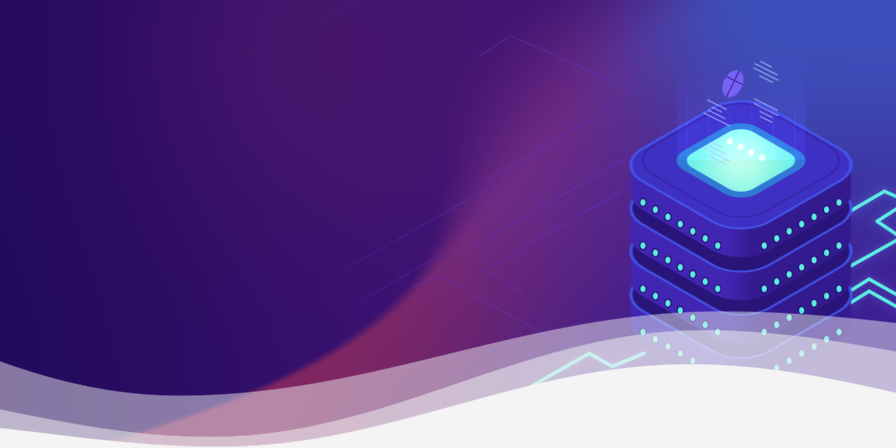
Give the GLSL for this background, as a Shadertoy shader.

```glsl
const vec3 INDIGO = vec3(0.14, 0.04, 0.36);
const vec3 VIOLET = vec3(0.23, 0.07, 0.46);
const vec3 PLUM = vec3(0.30, 0.09, 0.42);
const vec3 MAGENTA = vec3(0.47, 0.18, 0.51);
const vec3 ROSE = vec3(0.50, 0.15, 0.38);
const vec3 BLUE = vec3(0.24, 0.31, 0.73);
const vec3 DEEP_BLUE = vec3(0.24, 0.12, 0.57);
const vec3 SLAB_TOP = vec3(0.24, 0.19, 0.76);
const vec3 SLAB_LEFT = vec3(0.25, 0.15, 0.70);
const vec3 SLAB_RIGHT = vec3(0.20, 0.10, 0.56);
const vec3 SLAB_GAP = vec3(0.16, 0.08, 0.48);
const vec3 RIM = vec3(0.27, 0.36, 0.96);
const vec3 CYAN = vec3(0.36, 0.93, 0.89);
const vec3 MINT = vec3(0.74, 1.0, 0.92);
const vec3 LILAC = vec3(0.46, 0.39, 0.97);
const vec3 PAPER = vec3(0.957);

const vec2 TOWER = vec2(1.654, 0.632);
const float SLAB_HEIGHT = 0.064;
const float SLAB_PITCH = 0.0964;
const float SLOPE = 1.732;

// Circuit segments: start xy, end xy
const vec4 FAINT[11] = vec4[11](
    vec4(1.57, 0.745, 1.02, 0.43), vec4(0.99, 0.436, 0.80, 0.325),
    vec4(1.083, 0.398, 1.48, 0.627), vec4(1.083, 0.398, 1.17, 0.347),
    vec4(1.38, 0.77, 1.083, 0.596), vec4(1.09, 0.58, 0.75, 0.388),
    vec4(0.91, 0.354, 0.98, 0.385), vec4(0.98, 0.385, 1.23, 0.245),
    vec4(1.07, 0.875, 1.14, 0.92), vec4(1.14, 0.92, 1.41, 0.80),
    vec4(0.57, 0.87, 0.90, 1.06));
const vec4 BRIGHT[12] = vec4[12](
    vec4(1.90, 0.53, 1.974, 0.573), vec4(1.974, 0.573, 2.02, 0.553),
    vec4(2.02, 0.546, 1.958, 0.506), vec4(1.958, 0.506, 2.02, 0.464),
    vec4(1.90, 0.407, 2.02, 0.474), vec4(1.90, 0.352, 1.94, 0.377),
    vec4(1.94, 0.377, 2.02, 0.332), vec4(1.90, 0.325, 1.94, 0.350),
    vec4(1.94, 0.350, 2.02, 0.305), vec4(1.19, 0.14, 1.315, 0.211),
    vec4(1.315, 0.211, 1.367, 0.182), vec4(1.367, 0.182, 1.437, 0.211));

float fill(float d) { return clamp(0.5 - d * iResolution.y / 1.4, 0.0, 1.0); }

float segment(vec2 p, vec4 s) {
    vec2 a = p - s.xy, b = s.zw - s.xy;
    return length(a - b * clamp(dot(a, b) / dot(b, b), 0.0, 1.0));
}

// Rounded square lying flat in isometric view
float isoTile(vec2 p, float halfSide, float radius) {
    p.y *= SLOPE;
    vec2 q = abs(vec2(p.x + p.y, p.x - p.y) * 0.7071) - halfSide + radius;
    return (length(max(q, 0.0)) + min(max(q.x, q.y), 0.0) - radius) * 0.7;
}

// Cosine swell from trough to crest, with bends at both ends
float wave(float x, vec2 trough, vec2 crest, vec2 bend) {
    float t = (x - trough.x) / (crest.x - trough.x);
    vec2 over = max(vec2(trough.x - x, x - crest.x), 0.0);
    return mix(trough.y, crest.y, 0.5 - 0.5 * cos(3.14159 * t)) + dot(bend, over * over);
}

vec3 backdrop(vec2 p) {
    vec3 dark = mix(INDIGO, VIOLET, smoothstep(0.0, 1.1, p.x));
    dark = mix(dark, PLUM, 0.75 * exp(-5.0 * dot(p - vec2(0.75, 0.88), p - vec2(0.75, 0.88))));
    vec3 warm = mix(ROSE, MAGENTA, smoothstep(0.2, 0.6, p.y));
    warm = mix(warm, DEEP_BLUE, smoothstep(0.85, 1.75, p.x + 0.6 * (0.5 - p.y)));
    warm = mix(warm, BLUE, smoothstep(1.3, 1.85, p.x + 0.3 * (p.y - 0.5)) * smoothstep(0.3, 0.95, p.y));
    float t = p.y - 0.57;
    float edge = 1.05 + 0.46 * t + (t < 0.0 ? 3.2 : 1.7) * t * t * t;
    float blur = mix(0.025, 0.26, smoothstep(0.35, 1.0, p.y));
    return mix(dark, warm, smoothstep(-blur, blur, p.x - edge));
}

void drawTower(inout vec3 col, vec2 p) {
    for (int i = 3; i >= 0; i--) {
        vec2 q = p - TOWER + vec2(0.0, SLAB_PITCH * float(i));
        float top = isoTile(q, 0.2, 0.09);
        float body = isoTile(vec2(q.x, q.y - clamp(q.y, -SLAB_HEIGHT, 0.0)), 0.2, 0.09);
        col = mix(col, mix(SLAB_LEFT, SLAB_RIGHT, smoothstep(-0.04, 0.04, q.x)), fill(body));
        col = mix(col, i == 0 ? SLAB_TOP : SLAB_GAP, fill(top));
        col = mix(col, RIM, 0.8 * fill(abs(top) - 0.0025));
        // Status lights along both front sides
        float x = 0.052 + 0.0278 * clamp(round((abs(q.x) - 0.052) / 0.0278), 0.0, 6.0);
        vec2 light = vec2(abs(q.x) - x, q.y + (0.2828 - x) / SLOPE + 0.047);
        float bulb = length(light * vec2(1.15, 0.9)) - 0.0065;
        col = mix(col, SLAB_GAP, fill(bulb - 0.003));
        col = mix(col, CYAN, fill(bulb));
    }
    // Glowing window in the lid
    vec2 q = p - TOWER - vec2(0.0, 0.01);
    col = mix(col, SLAB_GAP, 0.5 * fill(abs(isoTile(q, 0.178, 0.08)) - 0.0012));
    col = mix(col, vec3(0.19, 0.48, 0.84), fill(isoTile(q, 0.117, 0.053)));
    vec3 glow = mix(CYAN, MINT, exp(-130.0 * dot(q, q)));
    col = mix(col, glow, fill(isoTile(q, 0.097, 0.04)));
}

void drawHologram(inout vec3 col, vec2 p) {
    vec2 q = p - TOWER;
    float beam = fill(abs(q.x) - 0.143) * smoothstep(0.25, 0.06, q.y) * step(0.01, q.y);
    float ray = fill(abs(mod(q.x, 0.048) - 0.024) - 0.001);
    col += beam * (0.07 + 0.1 * ray) * RIM;
    // Slanted text-like dashes
    for (int i = 0; i < 4; i++) {
        float n = float(i);
        vec2 r = p - vec2(1.6 + 0.11 * mod(n, 2.0), 0.66 + 0.09 * ceil(n / 2.0));
        r.y += 0.5 * r.x;
        float row = floor(r.y / 0.011);
        float reach = 0.02 + 0.009 * sin(row * 4.7 + n * 2.3);
        float dash = max(abs(r.x) - reach, abs(r.y - (row + 0.5) * 0.011) - 0.0016);
        col = mix(col, vec3(0.7, 0.78, 1.0), 0.65 * fill(max(dash, abs(r.y) - 0.022)));
        vec2 bead = q - vec2(-0.025 + 0.024 * n, 0.052 - 0.012 * n);
        col = mix(col, vec3(1.0), 0.85 * fill(length(bead) - 0.007));
    }
    // Floating tilted capsule
    vec2 c = mat2(0.9, 0.44, -0.44, 0.9) * (p - vec2(1.636, 0.813));
    float pod = (length(c / vec2(0.021, 0.032)) - 1.0) * 0.021;
    col = mix(col, LILAC, fill(pod));
    col = mix(col, DEEP_BLUE, fill(max(pod, min(abs(c.x), abs(c.y - 0.008)) - 0.0012)));
}

void mainImage(out vec4 fragColor, in vec2 fragCoord) {
    vec2 p = fragCoord / iResolution.y;
    vec3 col = backdrop(p);
    float faint = 1.0, bright = 1.0;
    for (int i = 0; i < 11; i++) faint = min(faint, segment(p, FAINT[i]));
    for (int i = 0; i < 12; i++) bright = min(bright, segment(p, BRIGHT[i]));
    col = mix(col, vec3(0.38, 0.2, 0.82), 0.5 * smoothstep(0.5, 1.2, p.x) * fill(faint - 0.0012));
    col += 0.12 * CYAN * exp(-90.0 * bright);
    col = mix(col, CYAN, fill(bright - 0.0038));
    drawTower(col, p);
    drawHologram(col, p);
    // Layered waves, back to front
    col = mix(col, PAPER, 0.47 * fill(p.y - wave(p.x, vec2(0.40, 0.117), vec2(1.61, 0.305), vec2(0.19, 0.12))));
    col = mix(col, PAPER, 0.5 * fill(p.y - wave(p.x, vec2(0.47, 0.025), vec2(1.57, 0.263), vec2(-0.14, 0.17))));
    col = mix(col, PAPER, fill(p.y - wave(p.x, vec2(0.49, 0.003), vec2(1.54, 0.187), vec2(-0.17, 0.05))));
    fragColor = vec4(col, 1.0);
}
```
